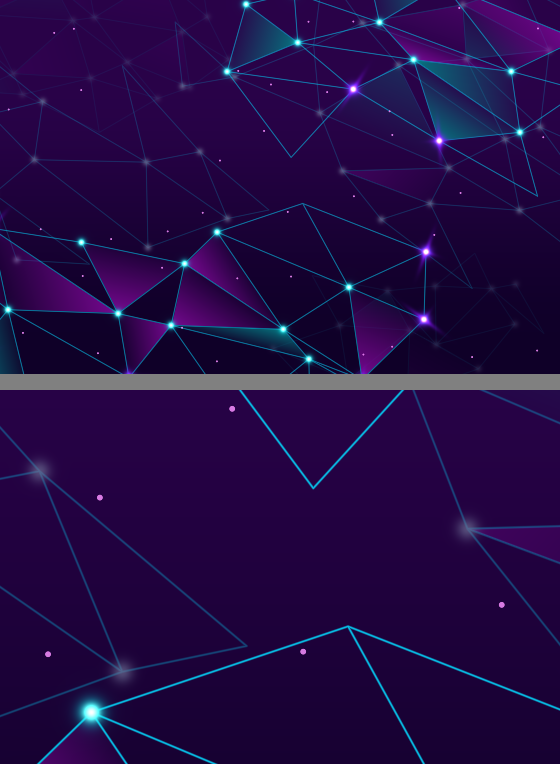
Top, the full canvas; bottom, a detail of the centre.
Give the GLSL for this background, as a Shadertoy shader.

```glsl
const vec3 SKY_TOP = vec3(0.160, 0.007, 0.284);
const vec3 SKY_BOTTOM = vec3(0.060, 0.0, 0.158);
const vec3 CYAN = vec3(0.02, 0.79, 0.94);
const vec3 HALO = vec3(0.0, 0.86, 0.87);
const vec3 MAGENTA = vec3(0.48, 0.03, 0.58);
const vec3 TEAL = vec3(0.02, 0.46, 0.50);
const vec3 VIOLET = vec3(0.50, 0.06, 0.95);
const vec3 HAZE = vec3(0.44, 0.46, 0.60);
const vec3 SPARK = vec3(0.97, 0.56, 1.0);
const float LINE_WIDTH = 0.0017;
const float JITTER = 0.34;
const float MAGENTA_SHARE = 0.17;
const float TEAL_SHARE = 0.10;
const float FRINGE_SHARE = 0.36;
const float FLARE_SHARE = 0.32;
const float SPARK_CELL = 0.17;
const float SPARK_RADIUS = 0.0026;

// Regions are boxes: xy = lower left, zw = upper right
struct Network {
    float size, seed, strength, sharpness;
    mat2 turn;
    vec4 regionA, regionB;
};

mat2 rotation(float a) {
    return mat2(cos(a), sin(a), -sin(a), cos(a));
}

vec2 hash2(vec2 c) {
    vec3 q = fract(c.xyx * vec3(0.1031, 0.1030, 0.0973));
    q += dot(q, q.yzx + 33.33);
    return fract((q.xx + q.yz) * q.zy);
}

vec2 nodeAt(vec2 cell, Network n) {
    vec2 offset = JITTER * (2.0 * hash2(cell + n.seed) - 1.0);
    return n.turn * (cell + 0.5 + offset) * n.size;
}

float inBox(vec2 p, vec4 box) {
    vec2 s = step(box.xy, p) * step(p, box.zw);
    return s.x * s.y;
}

float isLive(vec2 p, Network n) {
    return max(inBox(p, n.regionA), inBox(p, n.regionB));
}

float segmentDistance(vec2 p, vec2 a, vec2 b) {
    vec2 ab = b - a;
    return length(p - a - ab * clamp(dot(p - a, ab) / dot(ab, ab), 0.0, 1.0));
}

float cross2(vec2 a, vec2 b) {
    return a.x * b.y - a.y * b.x;
}

// Adds a tinted facet to color and returns the distance to its outline
float facet(inout vec3 color, vec2 p, vec2 a, vec2 b, vec2 c, vec2 pick, Network n, float px) {
    float live = isLive(a, n) + isLive(b, n) + isLive(c, n);
    if (live < 1.5 || (live < 2.5 && pick.y > FRINGE_SHARE)) return 1.0;

    if (live > 2.5 && pick.x < MAGENTA_SHARE + TEAL_SHARE) {
        float area = cross2(b - a, c - a);
        vec3 w = vec3(cross2(b - p, c - p), cross2(c - p, a - p), cross2(a - p, b - p)) / area;
        float inside = smoothstep(0.0, px / n.size, min(w.x, min(w.y, w.z)));
        float fade = mix(0.10, 1.0, clamp(pick.y > 0.5 ? w.x : w.y, 0.0, 1.0));
        vec3 tint = pick.x < MAGENTA_SHARE ? MAGENTA : TEAL;
        color = mix(color, tint, inside * fade * n.strength);
    }
    return min(segmentDistance(p, a, b), min(segmentDistance(p, b, c), segmentDistance(p, c, a)));
}

// Bright node: violet flare, cyan halo, white core
vec3 brightNode(vec2 d, vec2 pick) {
    float r = length(d);
    vec3 light = HALO * (0.85 * exp(-r * r / 0.00012) + 0.22 * exp(-r / 0.009));
    if (pick.x < FLARE_SHARE) {
        vec2 s = d * rotation(pick.y * 6.2832);
        float streak = exp(-pow(s.x / 0.045, 2.0) - pow(s.y / 0.006, 2.0))
            + 0.6 * exp(-pow(s.x / 0.005, 2.0) - pow(s.y / 0.028, 2.0));
        light = VIOLET * (0.6 * streak + 1.0 * exp(-r * r / 0.00026)) + 0.4 * light;
    }
    return light + exp(-r * r / 0.000038);
}

vec3 drawNetwork(vec3 color, vec2 p, Network n, float px) {
    vec2 home = floor(p * n.turn / n.size);
    float outline = 1.0;
    float haze = 0.0;
    vec3 light = vec3(0.0);
    for (int j = -1; j <= 1; j++)
    for (int i = -1; i <= 1; i++) {
        vec2 cell = home + vec2(i, j);
        vec2 a = nodeAt(cell, n);
        vec2 b = nodeAt(cell + vec2(1, 0), n);
        vec2 c = nodeAt(cell + vec2(0, 1), n);
        vec2 d = nodeAt(cell + 1.0, n);
        vec2 pick = hash2(cell + n.seed + 71.0);
        outline = min(outline, facet(color, p, a, b, c, pick, n, px));
        outline = min(outline, facet(color, p, d, c, b, hash2(cell + n.seed + 137.0), n, px));
        float live = isLive(a, n);
        float r = length(p - a);
        haze += live * exp(-r * r / 0.00009);
        light += live * brightNode(p - a, hash2(cell + n.seed + 211.0));
    }
    // Soft hairline whose total light is independent of resolution
    float width = max(LINE_WIDTH, 1.1 * px);
    float line = (1.0 - smoothstep(0.0, width, outline)) * LINE_WIDTH / width;
    color = mix(color, CYAN, line * n.strength);
    color = mix(color, HAZE, min(haze, 1.0) * (1.0 - n.sharpness) * min(1.0, n.strength * 1.9));
    light = min(light * n.sharpness, 1.0);
    return color * (1.0 - max(light.g, light.b)) + light;
}

// Tiny scattered lights
float sparks(vec2 p, float px) {
    vec2 cell = floor(p / SPARK_CELL);
    vec2 center = (cell + 0.1 + 0.8 * hash2(cell + 19.0)) * SPARK_CELL;
    float present = step(hash2(cell + 53.0).x, 0.7);
    return present * (1.0 - smoothstep(SPARK_RADIUS - px * 0.5, SPARK_RADIUS + px * 0.5, length(p - center)));
}

void mainImage(out vec4 fragColor, in vec2 fragCoord) {
    float px = 1.0 / iResolution.y;
    vec2 p = fragCoord * px;
    vec3 color = mix(SKY_BOTTOM, SKY_TOP, smoothstep(0.08, 0.78, p.y));

    Network faint = Network(0.13, 5.0, 0.11, 0.0, rotation(0.5),
        vec4(-0.1, 0.72, 0.64, 1.1), vec4(0.7, -0.1, 1.4, 0.26));
    Network middle = Network(0.19, 31.0, 0.34, 0.0, rotation(0.25),
        vec4(-0.1, 0.3, 0.7, 0.8), vec4(0.84, 0.4, 1.6, 1.1));
    Network near = Network(0.205, 12.0, 0.95, 1.0, rotation(0.38),
        vec4(0.58, 0.62, 1.7, 1.2), vec4(-0.2, -0.2, 1.2, 0.45));

    color = drawNetwork(color, p, faint, px);
    color = drawNetwork(color, p, middle, px);
    color = drawNetwork(color, p, near, px);
    color = mix(color, SPARK, 0.85 * sparks(p, px));
    fragColor = vec4(min(color, 1.0), 1.0);
}
```
